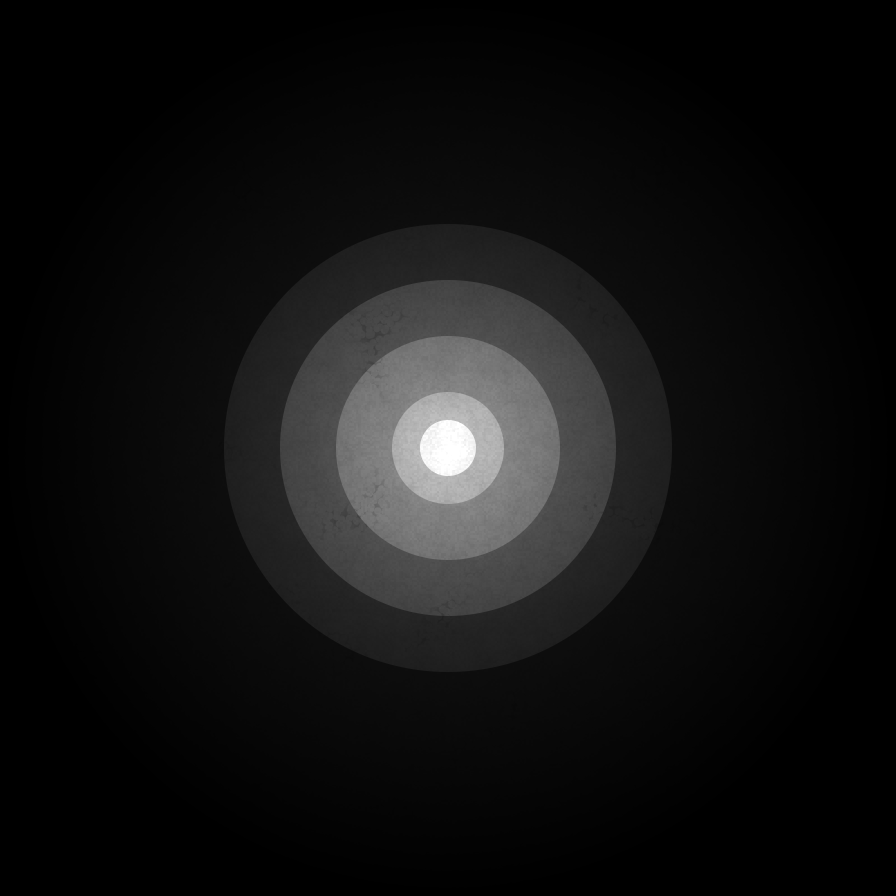
Write a WebGL 1 fragment shader that draws this background.

```glsl
precision highp float;
uniform vec2 u_resolution;

#define CORE_RADIUS 0.03125
#define RING_STEP 0.0625
#define FADE_RADIUS 0.5
#define AMBIENT 0.105
#define GRAIN_CELLS 400.0
#define GRAIN_AMOUNT 0.06
#define MOTTLE_CELLS 34.0
#define MOTTLE_AMOUNT 0.06
#define SPECK_AMOUNT 0.13

float hash(vec2 p) {
  vec3 q = fract(vec3(p.xyx) * 0.1031);
  q += dot(q, q.yzx + 33.33);
  return fract((q.x + q.y) * q.z);
}

// Distance to the nearest scattered point
float cellular(vec2 p) {
  vec2 cell = floor(p);
  float nearest = 2.0;
  for (int y = -1; y <= 1; y++) {
    for (int x = -1; x <= 1; x++) {
      vec2 c = cell + vec2(float(x), float(y));
      vec2 point = c + vec2(hash(c), hash(c + 71.7));
      nearest = min(nearest, distance(p, point));
    }
  }
  return nearest;
}

// Smooth-edged disc, one pixel wide at the rim
float disc(float r, float radius, float pixel) {
  return clamp((radius - r) / pixel + 0.5, 0.0, 1.0);
}

// Nested discs, each brighter than the one around it
float ringLevel(float r, float pixel) {
  float level = AMBIENT;
  for (int i = 0; i < 4; i++) {
    float n = float(i);
    float brightness = 0.235 + 0.18 * n;
    level = mix(level, brightness, disc(r, RING_STEP * (4.0 - n), pixel));
  }
  return mix(level, 1.03, disc(r, CORE_RADIUS, pixel));
}

// Worn surface: soft mottling, fine grain and patches of dark specks
float surface(vec2 p) {
  float mottle = 0.45 - cellular(p * MOTTLE_CELLS);
  float grain = hash(floor(p * GRAIN_CELLS)) - 0.5;
  float patches = smoothstep(0.62, 0.95, cellular(p * 13.0 + 4.0));
  float specks = smoothstep(0.5, 0.75, cellular(p * 150.0));
  return 1.0 + MOTTLE_AMOUNT * mottle + GRAIN_AMOUNT * grain
    - SPECK_AMOUNT * specks * (0.2 + patches);
}

void main() {
  float side = min(u_resolution.x, u_resolution.y);
  vec2 p = (gl_FragCoord.xy - 0.5 * u_resolution) / side;
  float r = length(p);

  // Light falls off evenly from the centre to the border
  float fade = max(1.0 - r / FADE_RADIUS, 0.0);
  float light = ringLevel(r, 1.0 / side) * fade * surface(p + 2.0);
  gl_FragColor = vec4(vec3(clamp(light, 0.0, 1.0)), 1.0);
}
```
